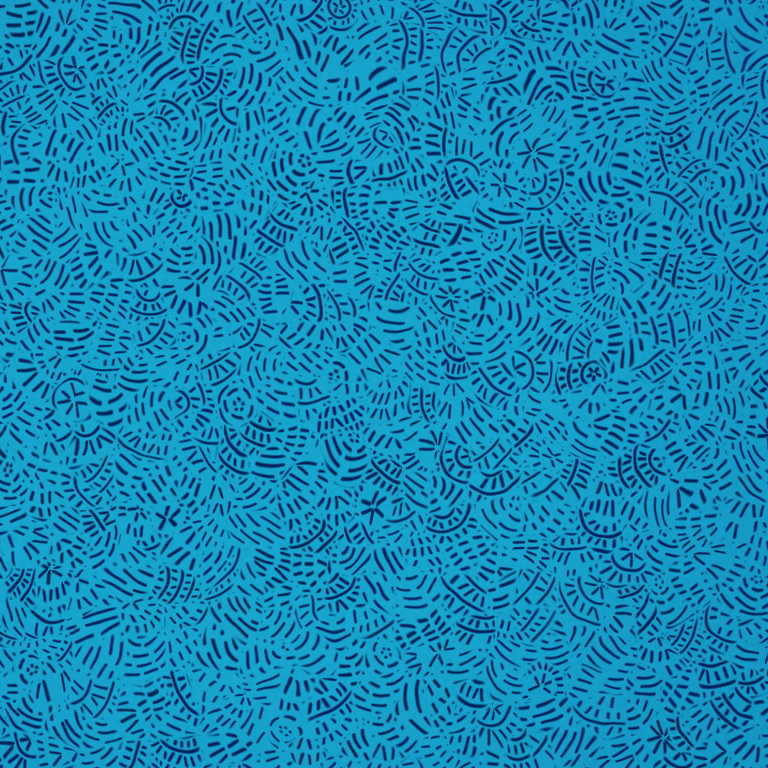
Give the GLSL for this pattern, as a WebGL 2 fragment shader.

```glsl
#version 300 es
precision highp float;
// Dense hand-inked doodle of short navy strokes on bright blue paper.
// Each Voronoi cell holds one motif: bands around a centre outside the cell,
// filled with radial ticks, rimmed fans or bowed dashes, all drawn unevenly.
uniform vec2 u_resolution;
out vec4 fragColor;

const float TAU = 6.2831853;
const vec2 CELLS = vec2(19.0, 24.0);

float hash(vec2 p) {
    return fract(sin(dot(p, vec2(127.1, 311.7))) * 43758.5453);
}

float noise(vec2 p) {
    vec2 i = floor(p), f = fract(p);
    f = f * f * (3.0 - 2.0 * f);
    return mix(mix(hash(i), hash(i + vec2(1, 0)), f.x),
               mix(hash(i + vec2(0, 1)), hash(i + vec2(1, 1)), f.x), f.y);
}

vec2 wobble(vec2 p) {
    return vec2(noise(p), noise(p + 70.0)) - 0.5;
}

float smoothMax(float a, float b, float k) {
    float h = max(k - abs(a - b), 0.0) / k;
    return max(a, b) + 0.25 * k * h * h;
}

vec2 seedOf(vec2 cell) {
    vec2 jitter = vec2(hash(cell + 0.3), hash(cell + 41.7));
    return (cell + jitter) / CELLS;
}

// Distance to a dash lying along x
float dash(vec2 q, float halfLength) {
    return length(vec2(max(abs(q.x) - halfLength, 0.0), q.y));
}

// Distance to the strokes of one cell's motif
float motif(vec2 p, vec2 cell, vec2 seed) {
    // Arcs mostly open upwards, with freer directions towards the top
    float spread = mix(1.3, 3.1, smoothstep(0.4, 0.8, seed.y));
    float turn = 0.25 * TAU + (hash(cell + 5.2) * 2.0 - 1.0) * spread;
    float far = hash(cell + 9.4);
    float reach = far < 0.05 ? 0.0 : mix(0.026, 0.13, far * far);
    vec2 q = p - seed - reach * vec2(cos(turn), sin(turn));
    float r = length(q);

    float style = hash(cell + 13.6);
    bool arcs = style < 0.36;
    float period = arcs ? mix(0.0105, 0.0125, hash(cell + 17.8))
                        : mix(0.016, 0.029, hash(cell + 17.8));
    float pitch = arcs ? mix(0.02, 0.055, hash(cell + 21.1))
                       : mix(0.009, 0.0125, hash(cell + 25.3));

    // Split into bands by radius, and each band into a whole number of slots
    float band = floor(r / period);
    float middle = (band + 0.5) * period;
    float v = r - middle;
    float count = max(5.0, floor(TAU * middle / pitch));
    float phase = hash(cell + vec2(band, 31.0));
    float s = mod(atan(q.x, -q.y) / TAU * count + phase, count);
    vec2 slotId = cell * 3.7 + vec2(floor(s), band) * 1.9;
    float h = hash(slotId), tilt = hash(slotId + 8.3) - 0.5;
    float slot = TAU * r / count;
    float u = (fract(s) - 0.5) * slot;

    if (arcs) {
        float halfArc = max(0.5 * slot - 0.0036, 0.0) * mix(0.7, 1.0, h);
        return dash(vec2(u, v + (h - 0.5) * 0.0025 + u * tilt * 0.3), halfArc);
    }
    bool rimmed = style < 0.72 && phase < 0.7;
    float inset = rimmed ? 0.0062 : 0.0034;
    float shift = (rimmed ? 0.0028 : 0.0) + tilt * 0.002;
    float halfTick = max(0.5 * period - inset, 0.001) * mix(0.55, 1.0, h);
    float across = u + (h - 0.5) * 0.2 * slot + v * tilt * 0.75;
    float d = dash(vec2(v + shift, across), halfTick);
    if (h < 0.04) d = 1.0;
    return rimmed ? min(d, abs(v - 0.5 * period + 0.0027)) : d;
}

void main() {
    float size = min(u_resolution.x, u_resolution.y);
    vec2 uv = gl_FragCoord.xy / size;

    // Unsteady hand: slow bends and small shakes
    vec2 p = uv + 0.013 * wobble(uv * 16.0) + 0.0035 * wobble(uv * 55.0);

    // Nearest seed
    vec2 home = floor(p * CELLS), cell = home, seed = vec2(0.0);
    float nearest = 9.0;
    for (int j = -2; j <= 2; j++)
    for (int i = -2; i <= 2; i++) {
        vec2 c = home + vec2(i, j), s = seedOf(c);
        float d = distance(p, s);
        if (d < nearest) { nearest = d; cell = c; seed = s; }
    }

    // Distance to the cell border
    float border = 9.0;
    for (int j = -2; j <= 2; j++)
    for (int i = -2; i <= 2; i++) {
        if (i == 0 && j == 0) continue;
        vec2 s = seedOf(cell + vec2(i, j));
        border = min(border, dot(0.5 * (seed + s) - p, normalize(s - seed)));
    }

    // Strokes, rounded off where they near the border so no slivers remain
    float halfWidth = mix(0.0015, 0.0022, hash(cell + 53.9));
    float edge = smoothMax(motif(p, cell, seed) - halfWidth, 0.0014 - border, 0.0035);
    float soft = max(0.0016, 0.75 / size);
    float ink = 1.0 - smoothstep(-soft, soft, edge);

    // Paper, brighter at the left and middle, with faint mottling
    float shade = smoothstep(0.3, 0.85, distance(uv, vec2(0.32, 0.5)));
    vec3 paper = mix(vec3(0.09, 0.645, 0.805), vec3(0.08, 0.59, 0.765), shade);
    paper += 0.02 * (noise(uv * 220.0) - 0.5);
    vec3 navy = mix(vec3(0.02, 0.13, 0.38), vec3(0.02, 0.14, 0.32), noise(uv * 30.0));
    fragColor = vec4(mix(paper, navy, ink), 1.0);
}
```
